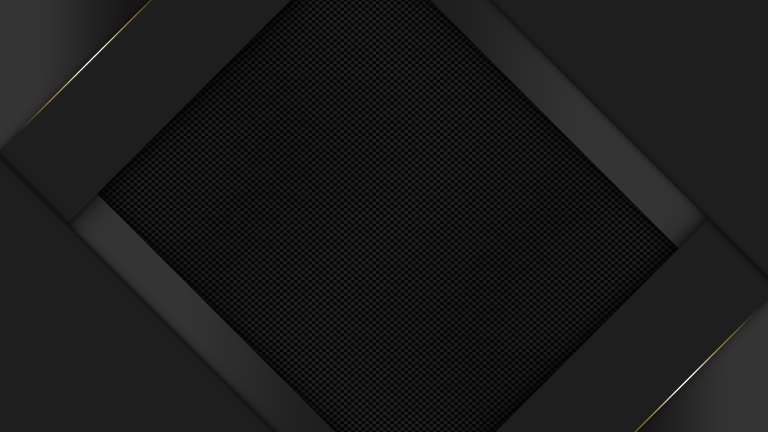
Reproduce this background procedurally as a WebGL 2 fragment shader.

```glsl
#version 300 es
precision highp float;
uniform vec2 u_resolution;
out vec4 outColor;

const vec3 PANEL = vec3(0.118);
const vec3 GOLD = vec3(0.46, 0.36, 0.13);
const vec2 CENTER = vec2(0.898, 0.488);
const float MESH_A = 0.521;   // half sizes along the two diagonals
const float MESH_B = 0.431;
const float BAND_B = 0.529;
const float GOLD_A = 0.750;

// Smooth step across an edge, one pixel wide
float cover(float d, float px) {
    return smoothstep(-0.7 * px, 0.7 * px, d);
}

// Darkening that fades with distance from an edge
float shadow(float d, float width, float strength) {
    return 1.0 - strength * exp(-max(d, 0.0) / width);
}

// Staggered grid of small rounded cells
vec3 mesh(vec2 p, vec2 period, float px) {
    vec2 g = p / period;
    vec2 c0 = abs(fract(g) - 0.5) * period;
    vec2 c1 = abs(fract(g + 0.5) - 0.5) * period;
    vec2 halfCell = period * 0.25;
    vec2 d0 = c0 - halfCell;
    vec2 d1 = c1 - halfCell;
    float d = min(max(d0.x, d0.y), max(d1.x, d1.y));
    float cell = 1.0 - smoothstep(-0.6 * px, 0.6 * px, d);
    float sheen = 0.93 + 0.07 * sin(p.x * 9.0 + 1.2 * sin(p.y * 7.0));
    return vec3(mix(0.018, 0.128 * sheen, cell));
}

// Horizontal metallic ramp, brighter away from the center
vec3 metal(float x, float from, float to, float low, float high) {
    return vec3(mix(low, high, smoothstep(from, to, abs(x - 0.889))));
}

// Thin highlight, white in the middle and gold at its ends
vec3 goldLine(float d, float along, float px) {
    float width = max(0.0016, 0.6 * px);
    float core = exp(-d * d / (width * width));
    float fade = 1.0 - smoothstep(0.12, 0.26, abs(along));
    float white = exp(-along * along / 0.006);
    return core * (GOLD * fade + vec3(0.6, 0.68, 0.8) * white);
}

void main() {
    float px = 1.0 / u_resolution.y;
    vec2 p = gl_FragCoord.xy * px;
    p.x += 0.5 * (16.0 / 9.0 - u_resolution.x * px);

    // Diagonal axes: a runs to the lower right, b to the upper right
    vec2 q = p - CENTER;
    float a = (q.x - q.y) * 0.70711;
    float b = (q.x + q.y) * 0.70711;
    float sideA = abs(a);
    float sideB = abs(b);

    // Recessed mesh, shaded along its frame
    vec3 color = mesh(p, vec2(0.0165, 0.0145), px);
    color *= shadow(MESH_A - sideA, 0.022, 0.75);
    color *= shadow(MESH_B - sideB, 0.014, 0.65);

    // Gray bands, shaded where they pass below the panels
    vec3 band = metal(p.x, 0.10, 0.50, 0.115, 0.205);
    band *= shadow(MESH_A - sideA, 0.022, 0.62);
    band *= shadow(BAND_B - sideB, 0.007, 0.45);
    color = mix(color, band, cover(sideB - MESH_B, px));

    // Wide panels at the upper left and lower right
    vec3 panel = PANEL * shadow(BAND_B - sideB, 0.006, 0.5);
    color = mix(color, panel, cover(sideA - MESH_A, px));

    // Metallic corners with their bright trims
    vec3 corner = metal(p.x, 0.56, 0.83, 0.09, 0.205);
    corner *= shadow(sideA - GOLD_A, 0.008, 0.4);
    color = mix(color, corner, cover(sideA - GOLD_A, px));
    color += goldLine(sideA - GOLD_A, b * sign(a) - 0.22, px);

    // Outer triangles with a dark seam
    vec3 outer = PANEL * shadow(sideB - BAND_B, 0.005, 0.45);
    color = mix(color, outer, cover(sideB - BAND_B, px));

    outColor = vec4(clamp(color, 0.0, 1.0), 1.0);
}
```
